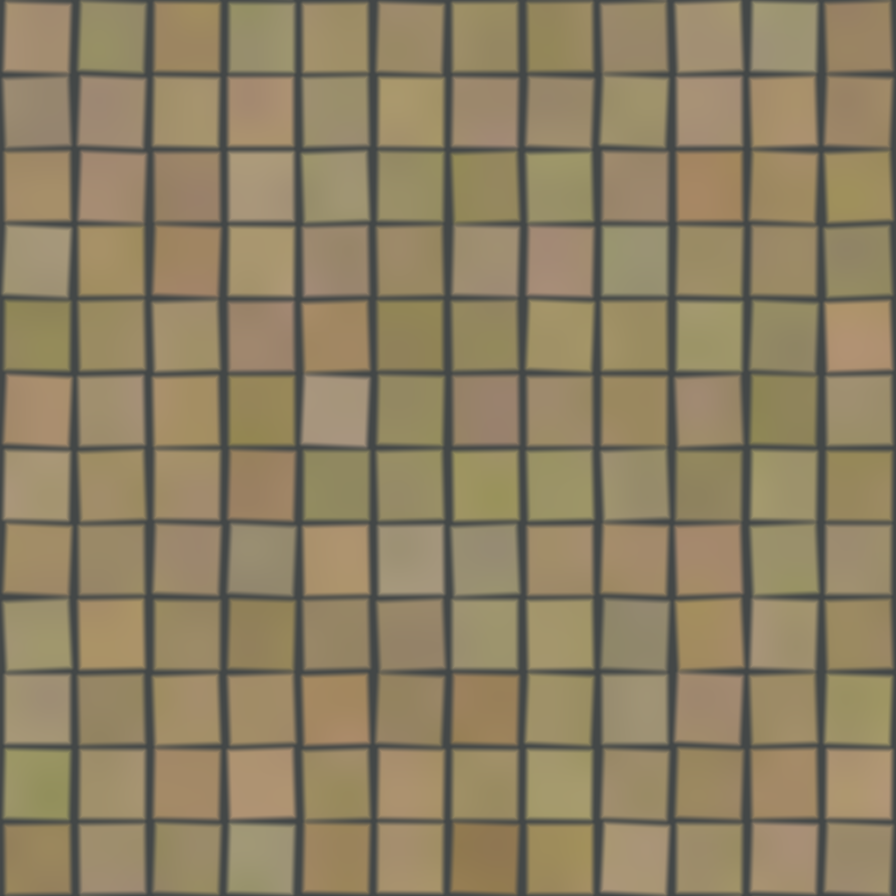
Reproduce this texture procedurally as a WebGL 1 fragment shader.

```glsl
precision highp float;
// Square grid of sandy stone tiles in dark slate grout, softly blurred.
// Each tile is a rounded box, slightly rotated and tinted by a wrapped hash;
// neighbouring tiles are summed so that narrow joints fade smoothly.

uniform vec2 u_resolution;

#define TILES 12.0                      // repeats across and down
#define HALF_SIZE vec2(0.438, 0.464)    // half tile, in cells
#define CORNER 0.02                     // corner radius
#define SOFTNESS 0.052                  // half width of the blurred edge
#define MAX_TURN 0.05                   // largest rotation, radians
#define MAX_SHIFT 0.008                 // largest offset of a tile
#define BLOTCHES 18.0                   // stain cells across the canvas
#define STAIN 0.035                     // strength of the stains
#define STONE vec3(0.618, 0.551, 0.415)
#define GROUT vec3(0.262, 0.278, 0.278)

float hash(vec2 p, float seed) {
  return fract(sin(dot(p, vec2(127.1, 311.7)) + seed * 74.7) * 43758.5453);
}

// Random value from -1 to 1
float signedHash(vec2 p, float seed) {
  return hash(p, seed) * 2.0 - 1.0;
}

// Smooth value noise from -1 to 1 that wraps after a whole period
float wrappedNoise(vec2 p, float period, float seed) {
  vec2 i = floor(p);
  vec2 f = fract(p);
  f = f * f * (3.0 - 2.0 * f);
  vec2 lo = mod(i, period);
  vec2 hi = mod(i + 1.0, period);
  float bottom = mix(signedHash(lo, seed), signedHash(vec2(hi.x, lo.y), seed), f.x);
  float top = mix(signedHash(vec2(lo.x, hi.y), seed), signedHash(hi, seed), f.x);
  return mix(bottom, top, f.y);
}

float roundedBox(vec2 p, vec2 halfSize, float radius) {
  vec2 q = abs(p) - halfSize + radius;
  return length(max(q, 0.0)) + min(max(q.x, q.y), 0.0) - radius;
}

// Coverage of one tile at an offset from its cell centre
float tileCoverage(vec2 p, vec2 id) {
  p -= MAX_SHIFT * vec2(signedHash(id, 1.0), signedHash(id, 2.0));
  float turn = MAX_TURN * signedHash(id, 3.0);
  float c = cos(turn);
  float s = sin(turn);
  p = vec2(c * p.x + s * p.y, c * p.y - s * p.x);
  return 1.0 - smoothstep(-SOFTNESS, SOFTNESS, roundedBox(p, HALF_SIZE, CORNER));
}

// Stone colour of one tile: brightness, red-green lean and blue content
vec3 tileColor(vec2 id) {
  float light = 0.5 * (signedHash(id, 4.0) + signedHash(id, 5.0));
  float lean = 0.5 * (signedHash(id, 6.0) + signedHash(id, 7.0));
  float blue = 0.5 * (signedHash(id, 8.0) + signedHash(id, 9.0));
  return STONE * (1.0 + 0.08 * light)
       + lean * vec3(0.027, -0.025, 0.0)
       + blue * vec3(0.01, 0.015, 0.07);
}

void main() {
  vec2 uv = gl_FragCoord.xy / u_resolution;
  vec2 grid = uv * TILES;
  vec2 cell = floor(grid);

  // Blend this tile with its eight neighbours
  vec3 stone = vec3(0.0);
  float coverage = 0.0;
  for (int y = -1; y <= 1; y++) {
    for (int x = -1; x <= 1; x++) {
      vec2 neighbour = cell + vec2(float(x), float(y));
      vec2 id = mod(neighbour, TILES);
      float cover = tileCoverage(grid - neighbour - 0.5, id);
      stone += tileColor(id) * cover;
      coverage += cover;
    }
  }
  stone /= max(coverage, 0.001);

  // Broad stains shift brightness and hue within the tiles
  vec2 q = uv * BLOTCHES;
  stone *= 1.0 + STAIN * wrappedNoise(q, BLOTCHES, 10.0);
  stone += STAIN * wrappedNoise(q, BLOTCHES, 11.0) * vec3(0.2, -0.1, 0.6);

  gl_FragColor = vec4(mix(GROUT, stone, min(coverage, 1.0)), 1.0);
}
```
